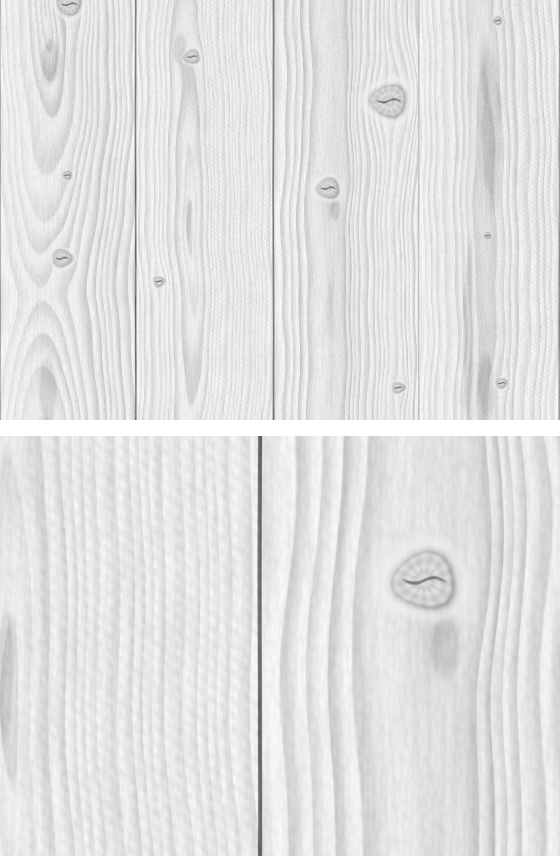
Top, the full canvas; bottom, a detail of the centre.
A Shadertoy shader for this texture:

```glsl
// Four whitewashed pine boards side by side, with thin dark seams between them.
// Growth rings are level sets of the distance to a sloping pith line, bent around
// knots; layered sines give the waviness and stretched cellular noise the fibres.

const float SEAM_X[5] = float[5](0.0, 0.323, 0.651, 0.997, 1.332);
const float SEAM_DEPTH[5] = float[5](0.3, 0.46, 0.5, 0.2, 0.35);

// Per board: pith x, pith y, pith depth, depth slope
const vec4 PITH[4] = vec4[4](
    vec4(0.115, 0.30, 0.115, -0.17), vec4(0.455, 0.46, 0.004, 0.075),
    vec4(0.800, 0.50, 0.030, 0.012), vec4(1.150, 0.45, 0.026, 0.030));
// Per board: ring density left and right, ring contrast left and right
const vec4 GRAIN[4] = vec4[4](
    vec4(58, 64, 0.55, 1.0), vec4(75, 95, 0.75, 0.6),
    vec4(44, 80, 1.0, 0.95), vec4(60, 54, 0.65, 0.75));
const float HEART_TINT[4] = float[4](0.015, 0.015, 0.055, 0.05);

// Knots: centre, radius
const int KNOTS = 11;
const vec3 KNOT[KNOTS] = vec3[KNOTS](
    vec3(0.165, 0.990, 0.024), vec3(0.160, 0.583, 0.009), vec3(0.148, 0.385, 0.019),
    vec3(0.457, 0.865, 0.015), vec3(0.378, 0.330, 0.011), vec3(0.926, 0.760, 0.037),
    vec3(0.781, 0.552, 0.022), vec3(0.948, 0.077, 0.012), vec3(1.184, 0.951, 0.009),
    vec3(1.160, 0.439, 0.007), vec3(1.194, 0.088, 0.011));
// Resin stains: centre, half size
const int STAINS = 8;
const vec4 STAIN[STAINS] = vec4[STAINS](
    vec4(0.118, 0.07, 0.022, 0.09), vec4(0.118, 0.85, 0.026, 0.06),
    vec4(0.449, 0.478, 0.007, 0.06), vec4(0.425, 0.885, 0.016, 0.04),
    vec4(0.800, 0.50, 0.013, 0.03), vec4(1.168, 0.70, 0.026, 0.22),
    vec4(1.116, 0.20, 0.013, 0.25), vec4(1.160, 0.08, 0.020, 0.09));

float hash(vec2 p) { return fract(sin(dot(p, vec2(127.1, 311.7))) * 43758.5); }

// Distance to the nearest jittered cell point
float cells(vec2 p) {
    vec2 cell = floor(p);
    float nearest = 2.0;
    for (int j = -1; j <= 1; j++)
    for (int i = -1; i <= 1; i++) {
        vec2 c = cell + vec2(i, j);
        nearest = min(nearest, length(c + vec2(hash(c), hash(c + 57.0)) - p));
    }
    return nearest;
}

// Slow layered waves, about -1 to 1
float waves(float t, float seed) {
    return 0.5 * sin(t * 5.0 + seed) + 0.3 * sin(t * 12.0 + seed * 2.3)
         + 0.2 * sin(t * 27.0 + seed * 4.1);
}

int boardAt(float x) {
    int board = 0;
    for (int i = 1; i < 4; i++) if (x > SEAM_X[i]) board = i;
    return board;
}

// Spread the grain sideways around each knot of the board
vec2 bendAroundKnots(vec2 p, int board) {
    vec2 bent = p;
    for (int i = 0; i < KNOTS; i++) {
        if (boardAt(KNOT[i].x) != board) continue;
        vec2 q = (p - KNOT[i].xy) * vec2(1.0, 0.6) / (KNOT[i].z * 1.7);
        bent.x -= (p.x - KNOT[i].x) * 0.88 * exp(-dot(q, q));
    }
    return bent;
}

// Darkening by the growth rings; side runs from 0 at left to 1 at right
float ringShade(vec2 d, vec4 pith, vec4 grain, float side) {
    float depth = pith.z + pith.w * sqrt(d.y * d.y + 0.0004);
    float count = length(vec2(d.x, depth)) * mix(grain.x, grain.y, side);
    count += 0.3 * sin(count * 1.3 + pith.x * 40.0) + 0.12 * waves(d.y, count * 0.5);
    float blur = fwidth(count);
    float t = fract(count);
    float line = smoothstep(0.15, 0.9, t) * smoothstep(1.0, 1.0 - clamp(blur, 0.12, 0.5), t);
    float strength = 0.55 + 0.6 * hash(vec2(floor(count), pith.x));
    return line * strength * mix(grain.z, grain.w, side) * (1.0 - smoothstep(0.5, 1.2, blur));
}

// Paint one knot: pale halo, ringed disc, dark rim and a drying crack
float paintKnot(float shade, vec2 q, float radius, float px) {
    q.x *= 0.9;
    float angle = atan(q.y, q.x);
    float r = length(q) * (1.0 + 0.08 * sin(angle * 3.0 + radius * 900.0));
    float disc = smoothstep(radius + px, radius - px, r);
    float halo = exp(-pow((r / radius - 1.35) * 4.0, 2.0));
    float rim = exp(-pow((r - radius) / (radius * 0.08 + px), 2.0));
    float face = 0.83 + 0.03 * sin(r / radius * 16.0) + 0.025 * sin(angle * 13.0);
    float crackY = abs(q.y - radius * 0.1 * sin(q.x / radius * 5.0));
    float crack = smoothstep(px + radius * 0.07, 0.0, crackY) * smoothstep(radius * 0.8, radius * 0.5, abs(q.x));
    shade = mix(shade, 0.94, 0.6 * halo);
    shade = mix(shade, face, disc);
    return shade - 0.16 * rim * (0.7 + 0.3 * sin(angle + 2.0)) - 0.36 * crack;
}

void mainImage(out vec4 fragColor, in vec2 fragCoord) {
    float px = 1.0 / iResolution.y;
    vec2 p = fragCoord * px;
    int board = boardAt(p.x);
    float seed = float(board) * 2.7 + 1.0;

    // Rings, strongest away from the heart
    vec4 pith = PITH[board];
    vec2 d = bendAroundKnots(p, board) - pith.xy;
    d.x += 0.011 * waves(p.y, seed);
    float side = smoothstep(-0.06, 0.06, d.x);
    float shade = 0.928 + 0.012 * waves(p.x * 2.0 + p.y * 0.4, seed);
    shade -= 0.14 * ringShade(d, pith, GRAIN[board], side);
    shade -= HEART_TINT[board] * exp(-d.x * d.x / 0.0016);

    // Resin stains with ragged edges
    for (int i = 0; i < STAINS; i++) {
        vec2 q = (p - STAIN[i].xy) / STAIN[i].zw;
        q.x += 0.4 * waves(p.y * 2.0, float(i));
        shade -= 0.085 * smoothstep(1.1, 0.65, length(q));
    }

    // Fibres, pores and slanted saw marks
    shade += 0.05 * (0.5 - cells(p * vec2(190.0, 14.0)));
    shade += 0.045 * (0.5 - cells(p * vec2(300.0, 90.0)));
    float sawn = (board % 2 == 1) ? side : 0.3;
    shade += 0.018 * sawn * sin(p.x * 420.0 + p.y * 560.0) * (0.6 + 0.4 * sin(p.x * 700.0));

    for (int i = 0; i < KNOTS; i++)
        if (boardAt(KNOT[i].x) == board) shade = paintKnot(shade, p - KNOT[i].xy, KNOT[i].z, px);

    // Seams with a worn, lighter edge
    for (int i = 0; i < 5; i++) {
        float gap = abs(p.x - SEAM_X[i] - 0.0006 * waves(p.y, float(i)));
        shade += 0.03 * exp(-gap / 0.012);
        shade -= SEAM_DEPTH[i] * smoothstep(0.0014 + px, 0.0014 - px * 0.5, gap);
    }
    fragColor = vec4(vec3(clamp(shade, 0.0, 0.97)), 1.0);
}
```
